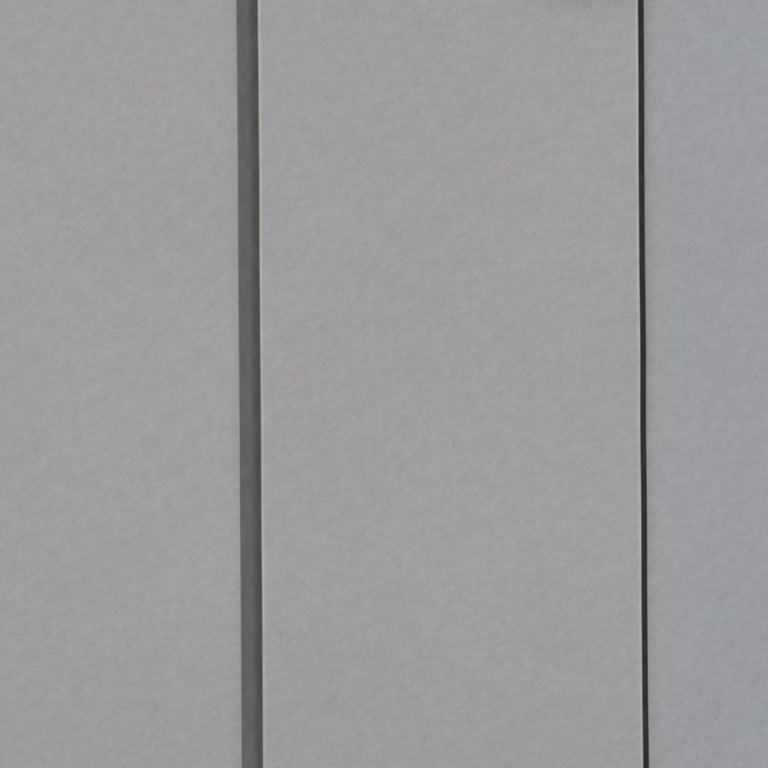
This texture is drawn by a Shadertoy shader. Its source:

```glsl
// Grey painted panels split by one wide and one thin upright seam, with fine grain.

const int   SEAMS        = 2;
const float FIRST_SEAM   = 0.329;   // centre of the first seam at the bottom edge
const float SEAM_PITCH   = 0.512;
const float SEAM_LEAN    = 0.0070;  // leftward drift from bottom to top
const float WIDE_HALF    = 0.0138;
const float THIN_HALF    = 0.0036;
const float EDGE_SOFT    = 0.0014;
const float LIP_WIDTH    = 0.0020;
const float LIP_GAIN     = 0.055;
const float SHADE_REACH  = 0.007;
const float SHADE_GAIN   = 0.075;
const float GRAIN_GAIN   = 0.022;
const float MOTTLE_GAIN  = 0.016;
const float TINT_GAIN    = 0.016;

const vec3 PANEL_COLOR   = vec3(0.625, 0.621, 0.626);
const vec3 COOL_SHIFT    = vec3(-0.014, -0.006, 0.004);
const vec3 GROOVE_FACE   = vec3(0.385, 0.385, 0.382);
const vec3 GROOVE_SHADOW = vec3(0.315, 0.300, 0.285);
const vec3 THIN_DARK     = vec3(0.190, 0.190, 0.205);

float hash(vec2 p) {
    return fract(sin(dot(p, vec2(127.1, 311.7))) * 43758.5453);
}

float noise(vec2 p) {
    vec2 cell = floor(p), f = fract(p);
    f = f * f * (3.0 - 2.0 * f);
    float low  = mix(hash(cell), hash(cell + vec2(1, 0)), f.x);
    float high = mix(hash(cell + vec2(0, 1)), hash(cell + vec2(1, 1)), f.x);
    return mix(low, high, f.y);
}

float fbm(vec2 p) {
    float sum = 0.0, gain = 0.5;
    for (int i = 0; i < 4; i++) {
        sum += gain * noise(p);
        p = p * 2.03 + 17.3;
        gain *= 0.5;
    }
    return sum / 0.9375;
}

// Painted surface: slanted fine grain, broad mottling and faint colour blotches.
vec3 panelSurface(vec2 uv) {
    vec2 slanted = mat2(0.84, -0.54, 0.54, 0.84) * uv;
    float grain  = noise(slanted * vec2(95.0, 190.0)) + noise(uv * 230.0) - 1.0;
    float mottle = fbm(uv * 7.0) - 0.5;
    float blotch = fbm(uv * 16.0 + 41.0) - 0.5;

    vec3 color = PANEL_COLOR + GRAIN_GAIN * grain + MOTTLE_GAIN * mottle;
    color += TINT_GAIN * blotch * vec3(1.0, -1.0, 0.7);
    color += COOL_SHIFT * smoothstep(0.82, 0.90, uv.x);
    color -= 0.012 * smoothstep(0.35, 0.0, uv.y);

    // Dull smudge at the top of the middle panel
    vec2 smudge = (uv - vec2(0.76, 1.01)) / vec2(0.075, 0.025);
    return color - 0.045 * exp(-dot(smudge, smudge));
}

// Lays seam number index over the panel colour.
vec3 addSeam(vec3 color, vec2 uv, int index) {
    float thin = float(index);
    float halfWidth = mix(WIDE_HALF, THIN_HALF, thin);
    float center = FIRST_SEAM + thin * SEAM_PITCH - SEAM_LEAN * uv.y;
    center += 0.0008 * (noise(vec2(uv.y * 9.0, thin * 5.0)) - 0.5);
    float d = uv.x - center;

    // Bright lip: right of the wide seam, left of the thin one
    float lipSide = 1.0 - 2.0 * thin;
    float lip = (d * lipSide - halfWidth - LIP_WIDTH) / LIP_WIDTH;
    float wear = 0.6 + 0.6 * noise(vec2(uv.y * 60.0, thin * 9.0));
    color += LIP_GAIN * wear * exp(-lip * lip);

    // Soft shade on the opposite side, deeper toward the top of the thin seam
    float away = max(-d * lipSide - halfWidth, 0.0);
    float shade = SHADE_GAIN * mix(0.4, 0.6 + 0.6 * uv.y, thin);
    color -= shade * exp(-away / SHADE_REACH) * step(0.0, -d * lipSide);

    // Recess: lit face on the left, shadow on the right
    vec3 recess = mix(GROOVE_FACE, GROOVE_SHADOW, smoothstep(-0.1, 0.75, d / halfWidth));
    recess = mix(recess, THIN_DARK, thin);
    recess += 0.035 * (noise(uv * vec2(180.0, 70.0)) - 0.5);

    float soft = max(EDGE_SOFT, 0.75 / iResolution.x);
    float inside = 1.0 - smoothstep(-soft, soft, abs(d) - halfWidth);
    return mix(color, recess, inside);
}

void mainImage(out vec4 fragColor, in vec2 fragCoord) {
    vec2 uv = fragCoord / iResolution.xy;
    vec3 color = panelSurface(uv);
    for (int i = 0; i < SEAMS; i++) color = addSeam(color, uv, i);
    fragColor = vec4(clamp(color, 0.0, 1.0), 1.0);
}
```
